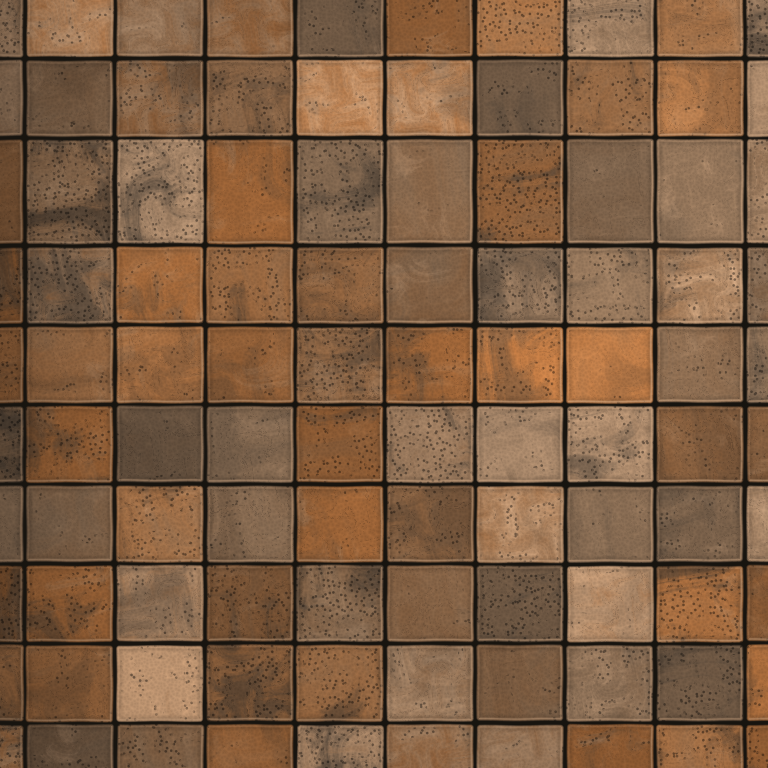
A Shadertoy shader for this texture:

```glsl
// Wall of weathered earthen tiles with dark joints, worn rims and one taller course.
#define TILE vec2(0.1172, 0.1036)
#define ORIGIN vec2(0.0326, 0.0586)
#define TALL_START 0.680
#define TALL_HEIGHT 0.140
#define JOINT_HALF 0.0022
#define CORNER 0.004
#define EARTH vec3(0.485, 0.385, 0.295)
#define RUST vec3(0.630, 0.400, 0.220)
#define PALE vec3(0.690, 0.555, 0.435)
#define SOOT vec3(0.255, 0.220, 0.185)
#define JOINT vec3(0.090, 0.078, 0.060)
#define GRAIN 0.13

vec3 hash3(vec2 p) {
    vec3 k = vec3(dot(p, vec2(127.1, 311.7)), dot(p, vec2(269.5, 183.3)), dot(p, vec2(419.2, 371.9)));
    return fract(sin(k) * 43758.545);
}

// Layered sines, each octave rotated and bent by the one before.
float clouds(vec2 p) {
    float sum = 0.0, amp = 0.5;
    for (int i = 0; i < 6; i++) {
        p = mat2(0.8, 0.6, -0.6, 0.8) * p * 1.75 + 3.7;
        p += 0.8 * sin(p.yx * 1.3);
        sum += amp * sin(p.x) * sin(p.y);
        amp *= 0.65;
    }
    return sum;
}

// Distance to the nearest scattered point.
float cellular(vec2 p) {
    vec2 cell = floor(p), f = fract(p);
    float nearest = 2.0;
    for (int y = -1; y <= 1; y++)
    for (int x = -1; x <= 1; x++) {
        vec2 o = vec2(x, y);
        nearest = min(nearest, length(o + hash3(cell + o).xy - f));
    }
    return nearest;
}

// Row index plus fraction, with one course stretched.
float rowCoord(float y) {
    float stretched = clamp(y - TALL_START, 0.0, TALL_HEIGHT);
    return (y - ORIGIN.y - stretched * (1.0 - TILE.y / TALL_HEIGHT)) / TILE.y;
}

// Glaze tint, clouded soot, pale wear, veins and pits of one tile.
vec3 tileSurface(vec2 uv, vec2 id) {
    vec3 kind = hash3(id + 17.0), wear = hash3(id + 53.0);
    vec2 p = uv * 13.0 + kind.xy * 40.0;
    float broad = clouds(p);
    float fine = clouds(p * 3.1 + 9.0);

    vec3 color = mix(EARTH, RUST, smoothstep(0.15, 0.9, kind.x + 0.16 * broad));
    color = mix(color, PALE, 0.85 * smoothstep(0.6, 0.95, kind.y + 0.12 * fine));
    color *= mix(0.83, 1.15, kind.z);

    float soot = smoothstep(-0.1, 0.9, broad + 0.35 * fine + 0.7 * wear.x - 0.25);
    color = mix(color, SOOT, soot * mix(0.2, 0.75, wear.y));
    float scuff = smoothstep(0.15, 0.8, clouds(p * 1.7 + 21.0));
    color = mix(color, PALE, 0.3 * scuff * wear.z);

    float vein = 1.0 - smoothstep(0.0, 0.05, abs(fine + 0.1));
    color *= 1.0 - 0.14 * vein * wear.x;
    float pit = 1.0 - smoothstep(0.1, 0.32, cellular(uv * 125.0));
    color *= 1.0 - 0.4 * pit * smoothstep(0.0, 0.6, fine + wear.y - 0.4);
    return color * (1.0 + GRAIN * (cellular(uv * 230.0) - 0.48) + 0.05 * fine);
}

void mainImage(out vec4 fragColor, in vec2 fragCoord) {
    vec2 uv = fragCoord / iResolution.y;
    float pixel = 1.0 / iResolution.y;

    // Tile index and position from its centre, in canvas units
    vec2 grid = vec2((uv.x - ORIGIN.x) / TILE.x, rowCoord(uv.y));
    vec2 id = floor(grid);
    vec2 size = vec2(TILE.x, id.y == 6.0 ? TALL_HEIGHT : TILE.y);
    vec3 shift = hash3(id) - 0.5;
    vec2 pos = (fract(grid) - 0.5) * size - shift.xy * 0.0014;
    pos += 0.0004 * sin(uv.yx * 75.0 + shift.z * 6.0);

    // Rounded tile outline
    vec2 halfSize = size * 0.5 - JOINT_HALF - 0.0006 * shift.z;
    vec2 q = abs(pos) - halfSize + CORNER;
    float d = length(max(q, 0.0)) + min(max(q.x, q.y), 0.0) - CORNER;

    // Rim catches light mostly on the right and lower edges
    vec3 color = tileSurface(uv, id);
    vec2 normal = q.x > q.y ? vec2(sign(pos.x), 0.0) : vec2(0.0, sign(pos.y));
    float facing = 0.5 + 0.5 * dot(normal, vec2(1.0, -1.0));
    float rim = exp(-pow((d + 0.0026) / 0.0015, 2.0));
    color = mix(color, PALE, rim * mix(0.12, 0.55, facing));
    color *= 1.0 - 0.22 * smoothstep(-0.011, 0.0, d) * (1.0 - rim);

    // Soft light from the right, dim left side
    vec2 toLight = (uv - vec2(0.82, 0.64)) / vec2(0.55, 0.5);
    color *= 0.94 + 0.23 * exp(-dot(toLight, toLight));
    color *= mix(0.82, 1.0, smoothstep(-0.05, 0.18, uv.x));

    color = mix(color, JOINT, smoothstep(-pixel, pixel, d));
    fragColor = vec4(clamp(color, 0.0, 1.0), 1.0);
}
```
